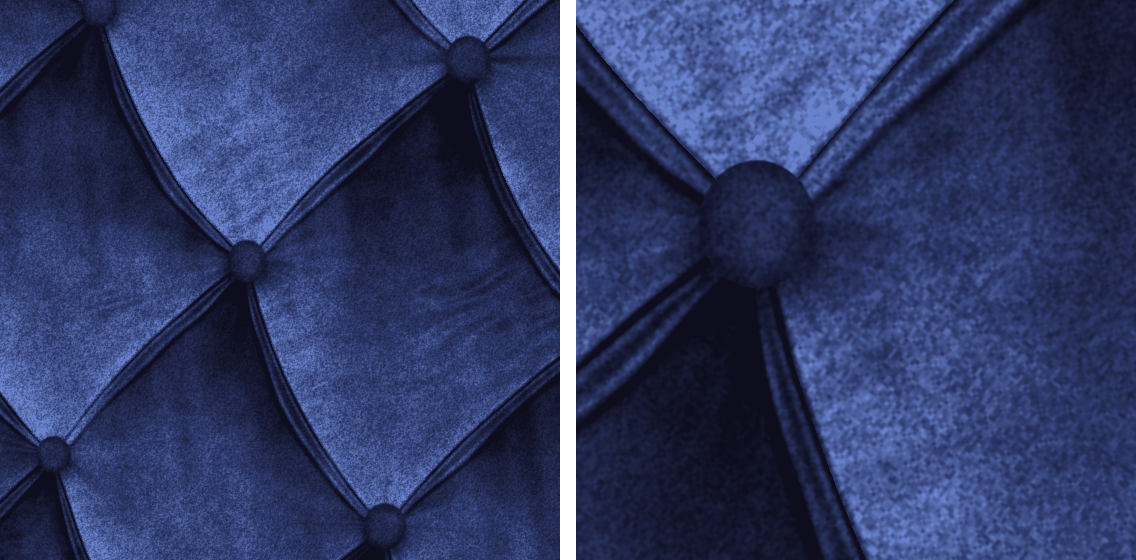
Left: the whole. Right: its middle third, enlarged.
Reproduce this texture procedurally as a Shadertoy shader.

```glsl
// Deep-buttoned blue velvet: skewed diamond cushions, pleated seams and covered buttons.
#define ORIGIN vec2(0.441, 0.533)
#define STEP_A vec2(0.370, 0.352)
#define STEP_B vec2(0.255, -0.4625)
#define BEND_A vec2(0.025, 0.007)
#define BEND_B vec2(-0.009, -0.011)
#define SEAM_BULGE vec2(0.080, 0.036)
#define PLEAT_WIDTH 0.022
#define NAP_GRAIN 0.80
#define DEEP vec3(0.05, 0.05, 0.115)
#define MID vec3(0.185, 0.235, 0.44)
#define SHEEN vec3(0.41, 0.51, 0.80)

float hash(vec2 p) {
    vec3 q = fract(vec3(p.xyx) * 0.1031);
    q += dot(q, q.yzx + 33.33);
    return fract((q.x + q.y) * q.z);
}

float noise(vec2 p) {
    vec2 i = floor(p), f = fract(p);
    f = f * f * (3.0 - 2.0 * f);
    return mix(mix(hash(i), hash(i + vec2(1, 0)), f.x),
               mix(hash(i + vec2(0, 1)), hash(i + vec2(1, 1)), f.x), f.y);
}

float fbm(vec2 p) {
    float sum = 0.0, amp = 0.5;
    for (int i = 0; i < 5; i++) {
        sum += amp * noise(p);
        p = mat2(1.6, 1.2, -1.2, 1.6) * p + 7.3;
        amp *= 0.55;
    }
    return sum;
}

float ridge(float x, float centre, float width) {
    float d = (x - centre) / width;
    return exp(-d * d);
}

// Button position for a lattice index, on a slightly bent grid
vec2 latticeToCanvas(vec2 k) {
    return ORIGIN + STEP_A * k.x + STEP_B * k.y + BEND_A * k.x * k.x + BEND_B * k.y * k.y;
}

vec2 canvasToLattice(vec2 p) {
    mat2 inv = inverse(mat2(STEP_A, STEP_B));
    vec2 k = inv * (p - ORIGIN);
    for (int i = 0; i < 3; i++)
        k = inv * (p - ORIGIN - BEND_A * k.x * k.x - BEND_B * k.y * k.y);
    return k;
}

// Broad light on one cushion: dark under its top button, bright toward the bottom
float cushionLight(vec2 cell, vec2 q, vec2 p) {
    float drop = 0.5 * (1.0 - q.x + q.y);
    float side = 0.5 * (q.x + q.y);
    float tone = 0.08 * cos(dot(cell, vec2(1.3, 2.2)) + 2.2);
    float light = mix(0.10, 0.62, smoothstep(0.02, 0.85, drop));
    light += 0.22 * (0.5 - side) + tone;
    light += 0.34 * (fbm(p * 9.0 + cell * 5.0) - 0.53);
    // Upright crush marks in the pile, strongest below the top button
    float crush = noise(vec2(p.x * 34.0 + 4.0 * p.y, p.y * 5.0) + cell * 3.0);
    light += 0.18 * (crush - 0.5) * smoothstep(0.95, 0.2, drop);
    // A few slanted wrinkles
    vec2 w = mat2(0.9, -0.43, 0.43, 0.9) * p * vec2(13.0, 46.0);
    float crease = 1.0 - abs(2.0 * noise(w + 1.5 * noise(p * 12.0)) - 1.0);
    return light + 0.20 * (crease - 0.5) * smoothstep(0.62, 0.85, noise(p * 4.5 + cell * 9.0));
}

// Fine crease, rounded pleat and soft shadow; d > 0 on the pleat side
float seamLight(float d, float taper, float wear) {
    float w = PLEAT_WIDTH * (0.30 + 0.70 * taper) * (0.75 + 0.5 * wear);
    float light = -0.34 * ridge(d, 0.0, 0.0028) * (0.5 + wear);
    light += 0.22 * ridge(d, 0.006, 0.0028);
    light -= 0.08 * ridge(d, 0.55 * w, 0.3 * w);
    light += 0.34 * ridge(d, 0.95 * w, 0.0038) * wear;
    light -= 0.22 * ridge(d, w * 1.2 + 0.003, 0.0045);
    light -= 0.17 * smoothstep(w, w * 1.4, d) * exp(-max(d - w, 0.0) / 0.035);
    light += 0.15 * ridge(d, -0.005, 0.003);
    return light + 0.17 * smoothstep(0.0, -0.012, d) * exp(min(d, 0.0) / 0.04);
}

void mainImage(out vec4 fragColor, in vec2 fragCoord) {
    vec2 p = fragCoord / iResolution.xy;
    float pixel = 1.0 / min(iResolution.x, iResolution.y);
    vec2 k = canvasToLattice(p);

    // Bow the seams between buttons
    vec2 f = fract(k);
    vec2 arch = 4.0 * f * (1.0 - f);
    vec2 bowed = k + SEAM_BULGE * arch.yx;
    bowed += 0.008 * (vec2(noise(p * 9.0), noise(p * 9.0 + 20.0)) - 0.5);
    vec2 cell = floor(bowed);

    // Cushions and seams
    float light = cushionLight(cell, bowed - cell, p);
    vec2 seam = (bowed - round(bowed)) * 0.5;
    light += seamLight(-seam.x, arch.y, noise(p * 11.0 + 3.0));
    light += seamLight(seam.y, arch.x, noise(p * 11.0 + 60.0));

    // Gathers radiating from the nearest button, and its shadow
    vec2 id = round(k);
    vec2 centre = latticeToCanvas(id);
    vec2 offset = p - centre;
    float radius = 0.029 + 0.013 * centre.x;
    float reach = length(offset);
    vec2 dir = offset / max(reach, 0.001);
    float gather = noise(dir * 4.5 + id * 7.0 + 40.0) + 0.7 * noise(dir * 11.0 + id * 5.0 + reach * 6.0);
    light += 0.50 * (gather - 0.85) * exp(-reach / 0.085);
    float shade = length(offset + vec2(0.0, 0.012)) - radius;
    light *= 1.0 - 0.6 * exp(-max(shade, 0.0) / 0.011);

    // Padded button
    vec2 local = offset / (radius * vec2(1.0, 1.1));
    float disc = length(local);
    float dome = 0.30 - 0.20 * smoothstep(0.5, 1.0, disc);
    dome += 0.07 * dot(local, vec2(0.2, 0.6)) + 0.22 * (fbm(p * 45.0) - 0.53);
    float edge = 1.5 * pixel / radius;
    light = mix(light, dome, 1.0 - smoothstep(1.0 - edge, 1.0 + edge, disc));

    // Velvet nap: slanted fibres, fine pile and mottling
    mat2 slant = mat2(0.8, 0.6, -0.6, 0.8);
    float fibre = noise(slant * p * vec2(340.0, 230.0));
    float pile = noise(slant * p * 460.0 + 11.0);
    light += NAP_GRAIN * (0.4 * fibre + 0.6 * pile - 0.5) * (0.16 + 0.8 * max(light, 0.0));
    light += 0.18 * (fbm(p * 60.0) - 0.53) * (0.3 + max(light, 0.0));
    light = clamp(light, 0.0, 1.0);
    vec3 colour = mix(DEEP, MID, min(light * 2.0, 1.0));
    colour = mix(colour, SHEEN, max(light * 2.0 - 1.0, 0.0));
    fragColor = vec4(colour, 1.0);
}
```
